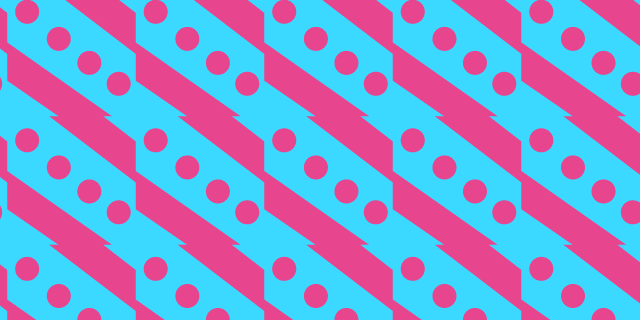
Reproduce this pattern procedurally as a WebGL 2 fragment shader.

```glsl
#version 300 es
precision highp float;

uniform vec2 u_resolution;
out vec4 fragColor;

// Signed distance to a sloped band between two lines; each line is (slope, height at x = 0), y down
float band(vec2 p, vec2 top, vec2 bottom) {
    float above = (top.x * p.x + top.y - p.y) / length(vec2(top.x, 1.0));
    float below = (p.y - bottom.x * p.x - bottom.y) / length(vec2(bottom.x, 1.0));
    return max(above, below);
}

// Four dots along a gently bending diagonal
float dots(vec2 p) {
    float d = 1.0;
    for (int k = 0; k < 4; k++) {
        float i = float(k);
        vec2 center = vec2(0.1556, 0.1874) + i * vec2(0.2509, 0.223) - i * i * vec2(0.0045, 0.0121);
        d = min(d, length(p - center) - 0.0934);
    }
    return d;
}

// Signed distance to the motif inside one unit tile
float motif(vec2 p) {
    float upperBand = band(p, vec2(0.775, -0.5795), vec2(0.765, -0.25));
    float lowerBand = band(p, vec2(0.704, 0.4255), vec2(0.692, 0.7235));
    return min(dots(p), min(upperBand, lowerBand));
}

void main() {
    const int GRID = 4;
    float coverage = 0.0;

    // Supersampling smooths the motif and the cuts at the tile seams
    for (int j = 0; j < GRID; j++) {
        for (int i = 0; i < GRID; i++) {
            vec2 offset = (vec2(i, j) + 0.5) / float(GRID) - 0.5;
            vec2 p = (gl_FragCoord.xy + offset) / u_resolution.y;
            p.y = 1.0 - p.y;
            vec2 tile = fract((p - vec2(0.0223, -0.0385)) / 0.4017);
            coverage += step(motif(tile), 0.0);
        }
    }
    coverage /= float(GRID * GRID);

    vec3 cyan = vec3(0.23, 0.85, 1.0);
    vec3 pink = vec3(0.91, 0.27, 0.56);
    fragColor = vec4(mix(cyan, pink, coverage), 1.0);
}
```
